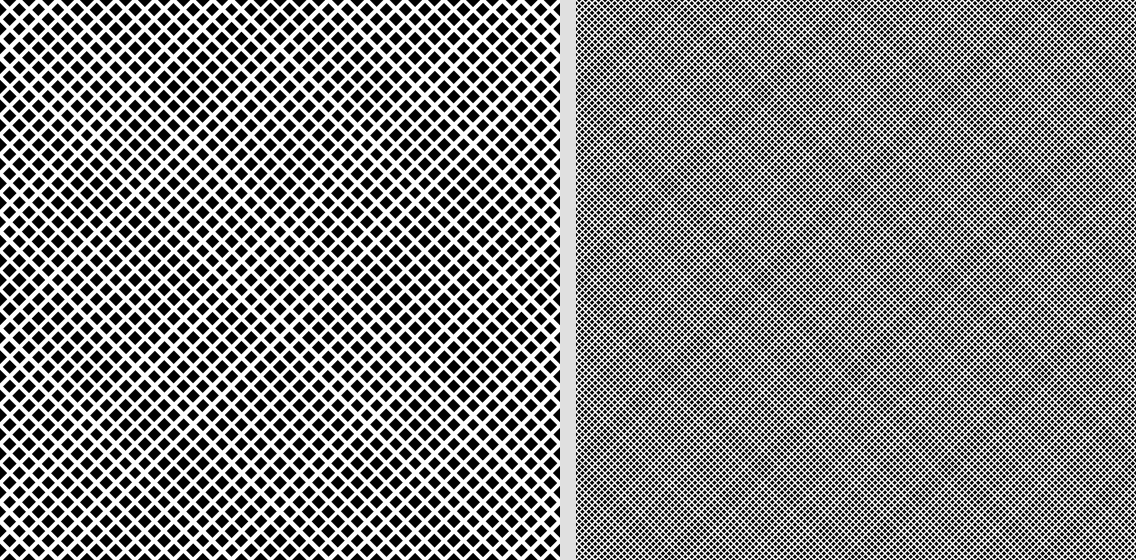
Left, the tile; right, the same tile 3 across and 3 down.
Write a Shadertoy shader that draws this pattern.

```glsl
const float REPEATS = 29.0;

vec2 hash(vec2 p) {
    return fract(sin(p * 12.9898 + 4.1) * 43758.5);
}

// Half width of the dark gap between two neighbouring lines, mirrored about the middle gap
vec2 gapHalfWidth(vec2 gapId) {
    vec2 fromMiddle = abs(mod(gapId, REPEATS) - 0.5 * (REPEATS - 1.0));
    vec2 variation = 0.06 * (hash(floor(fromMiddle + 0.5)) - 0.5);
    return 0.344 + variation + 0.04 * exp(-0.5 * fromMiddle * fromMiddle);
}

void mainImage(out vec4 fragColor, in vec2 fragCoord) {
    vec2 uv = fragCoord / iResolution.xy;

    // Diagonal coordinates: lines cross at whole numbers
    vec2 diagonal = REPEATS * vec2(uv.x + uv.y, uv.x - uv.y);
    vec2 gapId = floor(diagonal);
    vec2 fromCentre = abs(diagonal - gapId - 0.5);

    // Dark diamond where both gaps overlap, with a one pixel soft edge
    float pixel = REPEATS * length(1.0 / iResolution.xy);
    vec2 inside = clamp((gapHalfWidth(gapId) - fromCentre) / pixel + 0.5, 0.0, 1.0);

    fragColor = vec4(vec3(mix(0.995, 0.005, inside.x * inside.y)), 1.0);
}
```
